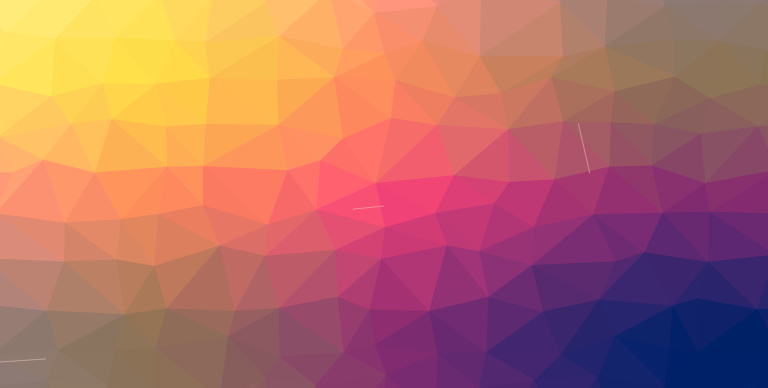
Give the GLSL for this background, as a WebGL 1 fragment shader.

```glsl
precision highp float;

uniform vec2 u_resolution;

const vec2 CANVAS = vec2(1.984, 1.0);
const vec2 GRID = vec2(14.0, 9.0);
const float JITTER = 0.62;
const float TONE_VARIATION = 0.035;

const vec3 PALE_YELLOW = vec3(1.0, 0.92, 0.50);
const vec3 YELLOW = vec3(1.0, 0.86, 0.25);
const vec3 ORANGE = vec3(1.0, 0.58, 0.37);
const vec3 PINK = vec3(1.0, 0.27, 0.46);
const vec3 MAGENTA = vec3(0.68, 0.21, 0.47);
const vec3 PURPLE = vec3(0.31, 0.16, 0.44);
const vec3 NAVY = vec3(0.0, 0.13, 0.41);

float hash(vec2 p) {
  return fract(sin(dot(p, vec2(127.1, 311.7))) * 43758.545);
}

float ramp(float start, float end, float t) {
  return clamp((t - start) / (end - start), 0.0, 1.0);
}

// Colour ramp shared by both axes
vec3 palette(float t) {
  vec3 color = mix(PALE_YELLOW, YELLOW, ramp(0.0, 0.2, t));
  color = mix(color, ORANGE, ramp(0.2, 0.38, t));
  color = mix(color, PINK, ramp(0.38, 0.5, t));
  color = mix(color, MAGENTA, ramp(0.5, 0.63, t));
  color = mix(color, PURPLE, ramp(0.63, 0.75, t));
  return mix(color, NAVY, ramp(0.75, 0.87, t));
}

// Average of the two axis ramps, warmed where they differ strongly
vec3 gradient(vec2 uv) {
  vec3 across = palette(uv.x);
  vec3 down = palette(1.0 - uv.y);
  vec3 gap = across - down;
  return 0.5 * (across + down) + vec3(0.03, -0.03, 0.0) * dot(gap, gap);
}

// Jittered mesh vertex
vec2 meshVertex(vec2 cell) {
  vec2 offset = vec2(hash(cell), hash(cell + 37.3)) - 0.5;
  return (cell + JITTER * offset) / GRID * CANVAS;
}

// Signed distance to the line a-b, positive on its left
float lineDistance(vec2 p, vec2 a, vec2 b) {
  vec2 edge = b - a;
  return dot(p - a, vec2(-edge.y, edge.x)) / length(edge);
}

// Flat triangle: colour weighted by coverage, with the weight in alpha
vec4 facet(vec2 p, vec2 a, vec2 b, vec2 c, float pixel) {
  float inside = min(lineDistance(p, a, b),
                     min(lineDistance(p, b, c), lineDistance(p, c, a)));
  float coverage = clamp(0.5 + inside / pixel, 0.0, 1.0);
  vec2 center = (a + b + c) / 3.0;
  float tone = 1.0 + TONE_VARIATION * (hash(center) - 0.5);
  return vec4(gradient(center / CANVAS) * tone, 1.0) * coverage;
}

// Cell split along its shorter diagonal
vec4 meshCell(vec2 p, vec2 cell, float pixel) {
  vec2 a = meshVertex(cell);
  vec2 b = meshVertex(cell + vec2(1.0, 0.0));
  vec2 c = meshVertex(cell + vec2(1.0, 1.0));
  vec2 d = meshVertex(cell + vec2(0.0, 1.0));
  if (distance(a, c) < distance(b, d)) {
    return facet(p, a, b, c, pixel) + facet(p, a, c, d, pixel);
  }
  return facet(p, a, b, d, pixel) + facet(p, b, c, d, pixel);
}

// Fine pale seam between two points given in canvas fractions
float seam(vec2 p, vec2 start, vec2 end, float pixel) {
  vec2 a = start * CANVAS;
  vec2 edge = end * CANVAS - a;
  float along = clamp(dot(p - a, edge) / dot(edge, edge), 0.0, 1.0);
  float away = length(p - a - edge * along);
  return 1.0 - smoothstep(0.0, 0.0015 + 0.5 * pixel, away);
}

void main() {
  vec2 uv = gl_FragCoord.xy / u_resolution;
  vec2 p = uv * CANVAS;
  float pixel = 1.0 / u_resolution.y;

  // Triangle mesh
  vec2 home = floor(uv * GRID);
  vec4 total = vec4(0.0);
  for (int y = -1; y <= 1; y++) {
    for (int x = -1; x <= 1; x++) {
      total += meshCell(p, home + vec2(float(x), float(y)), pixel);
    }
  }
  vec3 color = total.rgb / max(total.a, 0.001);

  // Pale seams
  float light = seam(p, vec2(0.753, 0.681), vec2(0.768, 0.554), pixel);
  light = max(light, seam(p, vec2(0.460, 0.461), vec2(0.499, 0.469), pixel));
  light = max(light, seam(p, vec2(0.0, 0.067), vec2(0.059, 0.075), pixel));
  color = mix(color, vec3(1.0, 0.85, 0.78), 0.4 * light);

  gl_FragColor = vec4(color, 1.0);
}
```
